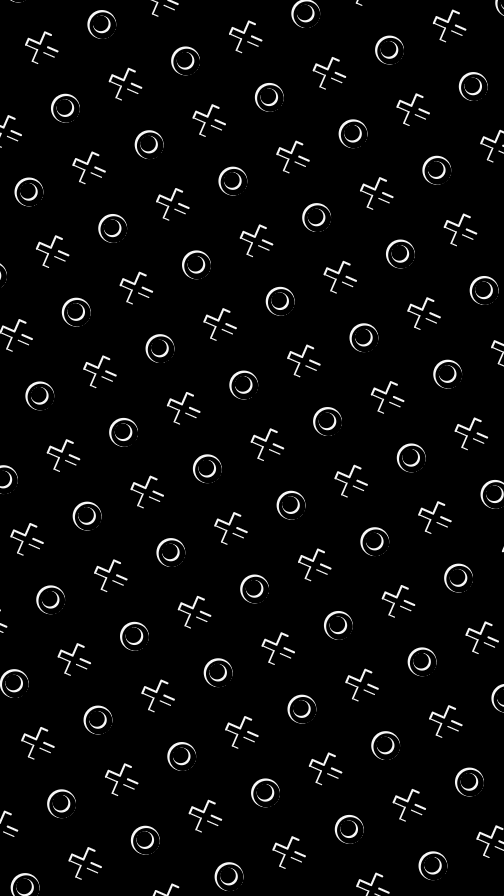
This pattern is drawn by a WebGL 1 fragment shader. Its source:

```glsl
precision highp float;
// Tilted lattice of white ring and plus outlines, lit from the upper left, on black.
uniform vec2 u_resolution;

// Distance to a straight stroke from a to b with the given half width.
float stroke(vec2 p, vec2 a, vec2 b, float halfWidth) {
  vec2 ab = b - a;
  float t = clamp(dot(p - a, ab) / dot(ab, ab), 0.0, 1.0);
  return length(p - a - t * ab) - halfWidth;
}

// Disc with a shifted disc cut out of it, leaving a tapered arc.
float crescent(vec2 p, float outerRadius, float innerRadius, vec2 shift) {
  return max(length(p) - outerRadius, innerRadius - length(p - shift));
}

// Two facing crescents: lit outer rim, lit far side of the hole.
float ringMark(vec2 p) {
  vec2 light = vec2(-0.92, 0.38);
  float rim = crescent(p, 0.158, 0.146, -0.018 * light);
  float hole = crescent(p, 0.096, 0.086, 0.018 * light);
  return min(rim, hole);
}

// Plus outline with bold lit edges, fine lower edges and open right sides.
float plusMark(vec2 p) {
  const float arm = 0.172;
  const float side = 0.036;
  const float bold = 0.0115;
  const float fine = 0.0065;

  // Top and left arms.
  float d = stroke(p, vec2(side, arm), vec2(-side, arm), bold);
  d = min(d, stroke(p, vec2(-side, arm), vec2(-side, side), bold));
  d = min(d, stroke(p, vec2(-side, side), vec2(-arm, side), bold));
  d = min(d, stroke(p, vec2(-arm, side), vec2(-arm, -side), bold));
  d = min(d, stroke(p, vec2(-arm, -side), vec2(-side, -side), fine));

  // Bottom arm.
  d = min(d, stroke(p, vec2(-side, -side), vec2(-side, -arm), 0.009));
  d = min(d, stroke(p, vec2(-side, -arm), vec2(0.026, -arm), fine));

  // Right arm.
  d = min(d, stroke(p, vec2(0.06, side), vec2(arm, side), bold));
  return min(d, stroke(p, vec2(0.042, -side), vec2(0.163, -side), fine));
}

void main() {
  // Cell units, with 9.81 cells to the canvas height.
  float pixel = 9.81 / u_resolution.y;
  vec2 p = gl_FragCoord.xy * pixel - vec2(0.275, 0.093);
  vec2 cell = mat2(0.917, 0.399, -0.399, 0.917) * p;

  // Rings on the lattice corners, pluses in the cell centres.
  float d = min(ringMark(fract(cell + 0.5) - 0.5), plusMark(fract(cell) - 0.5));
  float ink = clamp(0.5 - d / pixel, 0.0, 1.0);
  gl_FragColor = vec4(vec3(0.97 * ink), 1.0);
}
```
